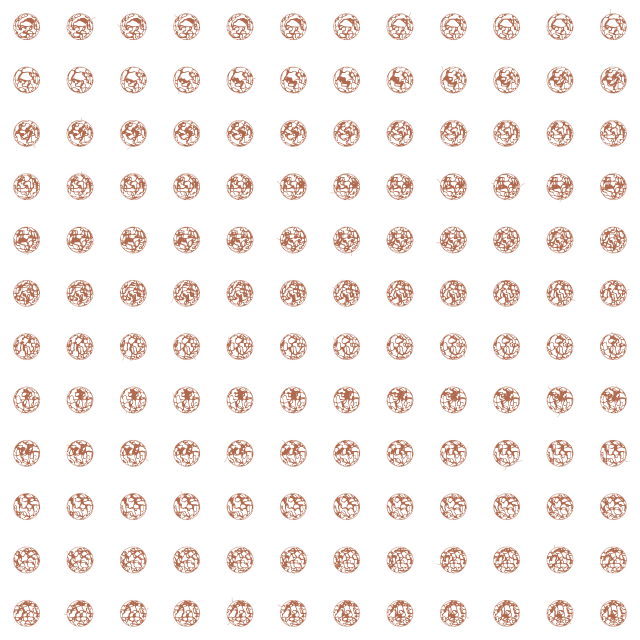
Give the GLSL for this pattern, as a WebGL 1 fragment shader.

```glsl
precision highp float;

uniform vec2 u_resolution;

const float GRID = 12.0;
const float BALL_RADIUS = 0.25;
const int SAMPLES = 3;
const int HAIRS = 2;
const vec3 PAPER = vec3(1.0);
const vec3 COPPER = vec3(0.69, 0.41, 0.30);

float hash(vec3 p) {
    return fract(sin(dot(p, vec3(127.1, 311.7, 74.7))) * 43758.5453);
}

float noise(vec3 p) {
    vec3 i = floor(p);
    vec3 f = fract(p);
    f = f * f * (3.0 - 2.0 * f);
    vec2 e = vec2(0.0, 1.0);
    vec4 back = vec4(hash(i), hash(i + e.yxx), hash(i + e.xyx), hash(i + e.yyx));
    vec4 front = vec4(hash(i + e.xxy), hash(i + e.yxy), hash(i + e.xyy), hash(i + e.yyy));
    vec4 layer = mix(back, front, f.z);
    vec2 row = mix(layer.xz, layer.yw, f.x);
    return mix(row.x, row.y, f.y);
}

mat2 rotation(float angle) {
    float c = cos(angle);
    float s = sin(angle);
    return mat2(c, -s, s, c);
}

// Band around the middle level of a noise field
float strand(vec3 p, float halfWidth, float softness) {
    float level = abs(noise(p) - 0.5);
    return 1.0 - smoothstep(halfWidth - softness, halfWidth + softness, level);
}

// Tangled strands on the front of a sphere, slowly changing with phase
float ball(vec2 p, float phase, float softEdge) {
    vec2 q = p / BALL_RADIUS;
    float r = length(q);
    vec3 n = vec3(q, sqrt(max(1.0 - r * r, 0.0)));
    n.xz = rotation(phase * 0.15) * n.xz;
    vec3 drift = vec3(0.0, phase * 0.4, phase);
    float tangle = max(strand(n * 3.5 + drift + 7.3, 0.07, 0.02),
                       strand(n * 3.9 - drift + 31.7, 0.07, 0.02));
    float rim = 0.6 * smoothstep(0.93, 0.98, r);
    float edge = softEdge / BALL_RADIUS;
    float mask = 1.0 - smoothstep(1.0 - edge, 1.0 + edge, r);
    return max(tangle, rim) * mask;
}

// Short curved fibre sticking out of the ball at a random angle
float hair(vec2 p, vec3 seed, float softEdge) {
    float present = step(0.78, hash(seed));
    vec2 q = rotation(6.2832 * hash(seed + 3.1)) * p;
    float reach = mix(0.03, 0.11, hash(seed + 5.7));
    float along = q.x - BALL_RADIUS;
    float slant = mix(-0.8, 0.8, hash(seed + 9.2));
    float bend = 0.012 * sin(along * 45.0 + 6.2832 * hash(seed + 11.4));
    float d = abs(q.y - slant * along - bend);
    float line = 1.0 - smoothstep(0.003, 0.003 + softEdge, d);
    float span = smoothstep(-0.02, 0.0, along)
               * (1.0 - smoothstep(reach * 0.6, reach, along));
    return 0.5 * present * line * span;
}

float inkAt(vec2 uv, float softEdge) {
    vec2 cell = mod(floor(uv), GRID);
    vec2 p = fract(uv) - 0.5;
    float order = cell.x + GRID * (GRID - 1.0 - cell.y);
    float ink = ball(p, order * 0.04, softEdge);
    for (int i = 0; i < HAIRS; i++) {
        ink = max(ink, hair(p, vec3(cell, float(i) + 1.0), softEdge));
    }
    return ink;
}

void main() {
    // Average a small grid of samples inside each pixel
    float count = float(SAMPLES);
    float softEdge = GRID / u_resolution.x / count;
    float ink = 0.0;
    for (int y = 0; y < SAMPLES; y++) {
        for (int x = 0; x < SAMPLES; x++) {
            vec2 offset = (vec2(float(x), float(y)) + 0.5) / count - 0.5;
            vec2 uv = (gl_FragCoord.xy + offset) / u_resolution * GRID;
            ink += inkAt(uv, softEdge);
        }
    }
    ink /= count * count;
    gl_FragColor = vec4(mix(PAPER, COPPER, ink), 1.0);
}
```
